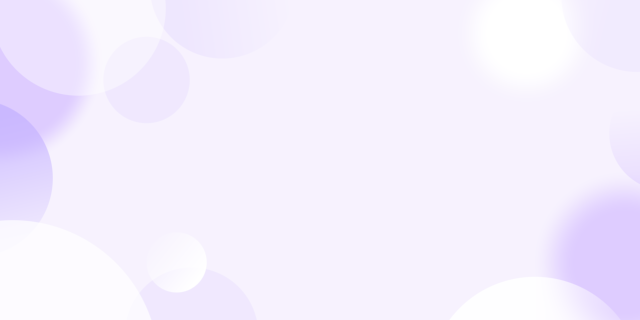
Give the GLSL for this background, as a WebGL 1 fragment shader.

```glsl
precision highp float;
// Pale lavender backdrop with translucent discs and soft glows around its rim.

uniform vec2 u_resolution;

const vec3 BASE = vec3(0.968, 0.950, 0.996);
const vec3 WHITE = vec3(1.0);
const vec3 LILAC = vec3(0.935, 0.905, 0.996);
const vec3 ORCHID = vec3(0.870, 0.800, 1.0);
const vec3 VIOLET = vec3(0.780, 0.710, 1.0);

// Coverage of a disc whose rim fades over +-blur.
float disc(vec2 p, vec2 center, float radius, float blur) {
  return 1.0 - smoothstep(-blur, blur, length(p - center) - radius);
}

// Linear gradient: 0 at "from", 1 at "to".
float ramp(vec2 p, vec2 from, vec2 to) {
  vec2 axis = to - from;
  return clamp(dot(p - from, axis) / dot(axis, axis), 0.0, 1.0);
}

// Left side: orchid glow, violet disc and pale overlapping bubbles.
vec3 paintLeft(vec3 color, vec2 p, float edge) {
  float fade = 1.0 - ramp(p, vec2(0.58, 0.9), vec2(0.92, 0.95));
  color = mix(color, LILAC, disc(p, vec2(0.695, 1.044), 0.227, edge) * fade);
  color = mix(color, LILAC, 0.85 * disc(p, vec2(0.458, 0.750), 0.135, edge));
  color = mix(color, ORCHID, disc(p, vec2(-0.005, 0.802), 0.284, 0.045));
  color = mix(color, WHITE, 0.42 * disc(p, vec2(0.245, 0.974), 0.273, edge));

  fade = mix(0.85, 0.12, ramp(p, vec2(-0.02, 0.62), vec2(0.07, 0.24)));
  color = mix(color, VIOLET, fade * disc(p, vec2(-0.081, 0.443), 0.246, edge));

  color = mix(color, LILAC, 0.85 * disc(p, vec2(0.599, -0.044), 0.208, edge));
  color = mix(color, WHITE, 0.72 * disc(p, vec2(0.039, -0.146), 0.458, edge));

  fade = ramp(p, vec2(0.47, 0.25), vec2(0.62, 0.13));
  return mix(color, WHITE, fade * disc(p, vec2(0.552, 0.180), 0.094, edge));
}

// Right side: white glow, faint discs, orchid glow and a white mound.
vec3 paintRight(vec3 color, vec2 p, float edge) {
  color = mix(color, WHITE, disc(p, vec2(1.646, 0.896), 0.168, 0.055));
  float fade = ramp(p, vec2(1.70, 1.0), vec2(1.90, 0.95));
  color = mix(color, LILAC, 0.65 * fade * disc(p, vec2(1.992, 1.013), 0.238, edge));

  fade = 1.0 - ramp(p, vec2(1.98, 0.42), vec2(1.96, 0.66));
  color = mix(color, ORCHID, 0.55 * fade * disc(p, vec2(2.083, 0.583), 0.179, edge));

  color = mix(color, ORCHID, disc(p, vec2(1.953, 0.180), 0.222, 0.070));

  fade = mix(0.92, 0.25, ramp(p, vec2(1.66, 0.0), vec2(1.93, 0.0)));
  return mix(color, WHITE, fade * disc(p, vec2(1.672, -0.198), 0.333, edge));
}

void main() {
  // Canvas units: x runs 0 to 2, y runs 0 to 1.
  vec2 p = gl_FragCoord.xy / u_resolution * vec2(2.0, 1.0);
  float edge = 0.8 / u_resolution.y;

  vec3 color = paintLeft(BASE, p, edge);
  color = paintRight(color, p, edge);
  gl_FragColor = vec4(color, 1.0);
}
```
